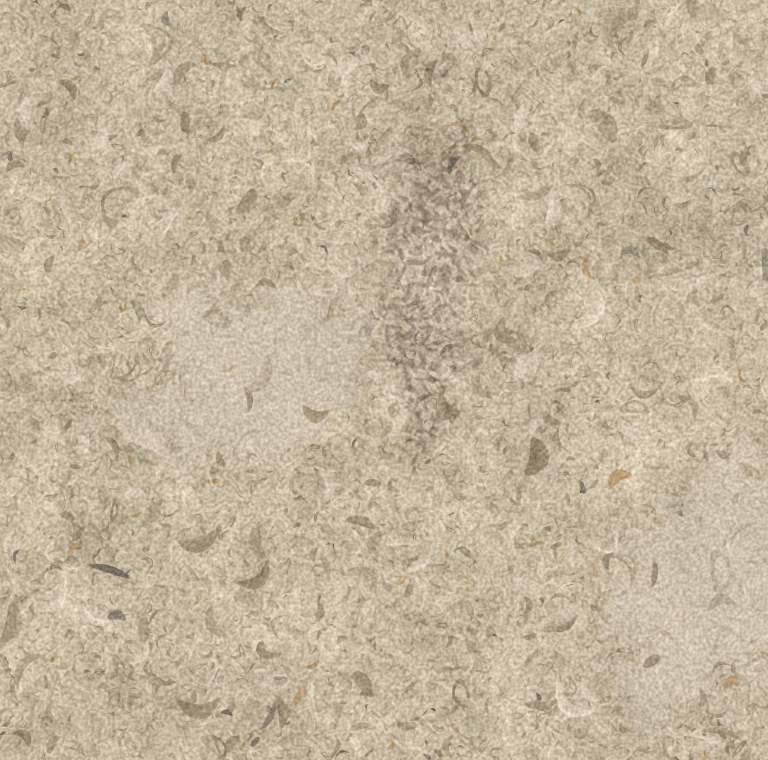
This texture is drawn by a Shadertoy shader. Its source:

```glsl
// Shelly limestone: a warm beige ground of gritty, swirling gradient noise,
// crowded with several sizes of bent shell chips scattered on jittered grids,
// with a few pale chalky patches and one dark mineral stain.

const float GROUND_TONE = 0.775;
const vec3  TONE_OFFSET = vec3(0.0, 0.053, 0.155);  // warm shift of each channel
const vec3  CHALK       = vec3(0.825, 0.775, 0.715);
const vec3  OCHRE       = vec3(0.66, 0.52, 0.32);
const vec3  CHARCOAL    = vec3(0.38, 0.355, 0.32);
const vec3  STAIN_TINT  = vec3(0.76, 0.725, 0.735);
const float MOTTLE      = 0.075;
const float SWIRL       = 0.034;
const float GRIT        = 0.135;
const int   CHIP_LAYERS = 5;
const float FINEST_GRID = 78.0;   // chip cells per canvas height
const float GRID_STEP   = 1.44;   // growth of the cells from layer to layer
const vec2  DARK_CHIPS  = vec2(-0.20, -0.06);  // tone ranges against the ground
const vec2  LIGHT_CHIPS = vec2(0.02, 0.09);

// Three random values in 0..1 for a cell and a seed.
vec3 hash3(vec2 cell, float seed) {
    uvec3 v = uvec3(ivec3(cell, seed)) * 1664525u + 1013904223u;
    v.x += v.y * v.z; v.y += v.z * v.x; v.z += v.x * v.y;
    v ^= v >> 16u;
    v.x += v.y * v.z; v.y += v.z * v.x; v.z += v.x * v.y;
    return vec3(v >> 8u) / 16777216.0;
}

float cornerSlope(vec2 cell, vec2 offset) {
    float angle = 6.2832 * hash3(cell, 7.0).x;
    return dot(vec2(cos(angle), sin(angle)), offset);
}

float gradientNoise(vec2 p) {
    vec2 cell = floor(p), f = fract(p);
    vec2 s = f * f * f * (f * (f * 6.0 - 15.0) + 10.0);
    vec2 e = vec2(1.0, 0.0);
    return mix(mix(cornerSlope(cell, f), cornerSlope(cell + e, f - e), s.x),
               mix(cornerSlope(cell + e.yx, f - e.yx), cornerSlope(cell + 1.0, f - 1.0), s.x), s.y);
}

float fbm(vec2 p) {
    float sum = 0.0, amp = 1.0;
    for (int i = 0; i < 4; i++) {
        sum += amp * gradientNoise(p);
        p = mat2(1.6, 1.2, -1.2, 1.6) * p + 17.3;
        amp *= 0.7;
    }
    return sum;
}

vec2 rotate(vec2 p, float angle) {
    float c = cos(angle), s = sin(angle);
    return vec2(c * p.x + s * p.y, c * p.y - s * p.x);
}

vec3 stone(float tone) { return tone - TONE_OFFSET; }

// Ragged elliptical area, 1 inside and fading to 0 outside.
float patchMask(vec2 uv, vec2 center, vec2 radii, float angle, float ragged) {
    return smoothstep(1.2, 0.6, length(rotate(uv - center, angle) / radii) + ragged);
}

// Blends one grid of bent shell chips over the colour.
vec3 addChips(vec3 color, float ground, vec2 uv, float grid, float density, float seed) {
    vec2 p = uv * grid, home = floor(p);
    float blur = 0.6 * grid / iResolution.y;
    for (int y = -1; y <= 1; y++)
    for (int x = -1; x <= 1; x++) {
        vec2 cell = home + vec2(x, y);
        vec3 place = hash3(cell, seed), form = hash3(cell, seed + 1.0), look = hash3(cell, seed + 2.0);
        if (place.z > density) continue;

        // Bent ellipse, solid or hollow like a cut shell.
        vec2 q = rotate(p - cell - 0.5 - 0.8 * (place.xy - 0.5), 6.2832 * form.x);
        float halfLength = mix(0.24, 0.52, form.y);
        float halfWidth = halfLength * mix(0.17, 0.55, form.z * sqrt(form.z));
        q.y += (look.y - 0.5) * 1.3 * (q.x * q.x / halfLength - 0.3 * halfLength);
        float dist = (length(q / vec2(halfLength, halfWidth)) - 1.0) * halfWidth;
        bool hollow = look.z < 0.18;
        if (hollow) dist = abs(dist) - 0.045;
        float mask = smoothstep(blur, -blur, dist);

        // Grey-brown or cream with a shaded side, seldom ochre or charcoal.
        float pick = fract(look.x * 2.0);
        vec2 range = look.x < 0.5 ? DARK_CHIPS : LIGHT_CHIPS;
        float tone = mix(range.x, range.y, pick);
        tone += 0.04 * clamp(q.y / halfWidth, -1.0, 1.0);
        vec3 chip = stone(ground + tone) + vec3(0.0, 0.0, 0.25 * max(tone, 0.0));
        if (look.z > 0.985) chip = mix(chip, OCHRE, 0.75);
        else if (look.z > 0.972) chip = mix(chip, CHARCOAL, 0.85);
        color = mix(color, chip, mask * mix(0.5, 0.95, fract(look.y * 7.0)));
    }
    return color;
}

void mainImage(out vec4 fragColor, in vec2 fragCoord) {
    vec2 uv = fragCoord / iResolution.y;

    // Ground: broad mottling and fine swirling laminations.
    float ground = GROUND_TONE + MOTTLE * fbm(uv * 8.0 + 3.0);
    vec2 bent = uv + 0.012 * vec2(gradientNoise(uv * 42.0), gradientNoise(uv * 42.0 + 61.0));
    float swirl = sin(19.0 * gradientNoise(bent * 36.0 + 9.0));
    vec3 color = stone(ground + SWIRL * swirl);

    // Chalky patches and the stain are worked in between the chip sizes.
    float ragged = 0.6 * fbm(uv * 17.0 + 40.0);
    float chalk = max(patchMask(uv, vec2(0.34, 0.50), vec2(0.18, 0.10), 0.45, ragged),
                      patchMask(uv, vec2(0.95, 0.23), vec2(0.22, 0.13), 0.75, ragged));
    chalk = max(chalk, 0.8 * smoothstep(0.45, 0.80, fbm(uv * 6.0 + 80.0)));
    float stain = patchMask(uv, vec2(0.56, 0.63), vec2(0.07, 0.22), -0.08, ragged);
    float speckle = smoothstep(-0.15, 0.25, gradientNoise(bent * 105.0));

    // Shell chips, from the finest to the coarsest.
    float grid = FINEST_GRID;
    for (int i = 0; i < CHIP_LAYERS; i++) {
        float density = 0.86 - 0.14 * float(i);
        color = addChips(color, ground, uv + 0.0012 * swirl / float(i + 2), grid, density, 10.0 * float(i + 2));
        if (i == 2) color = mix(color, CHALK, 0.65 * chalk);
        grid /= GRID_STEP;
    }
    color *= mix(vec3(1.0), STAIN_TINT, stain * (0.1 + 0.75 * speckle));

    // Grit over everything.
    float grit = gradientNoise(uv * 225.0) + 0.5 * gradientNoise(bent * 125.0 + 5.0);
    color += GRIT * grit * vec3(1.0, 1.0, 0.96);

    fragColor = vec4(clamp(color, 0.0, 1.0), 1.0);
}
```
